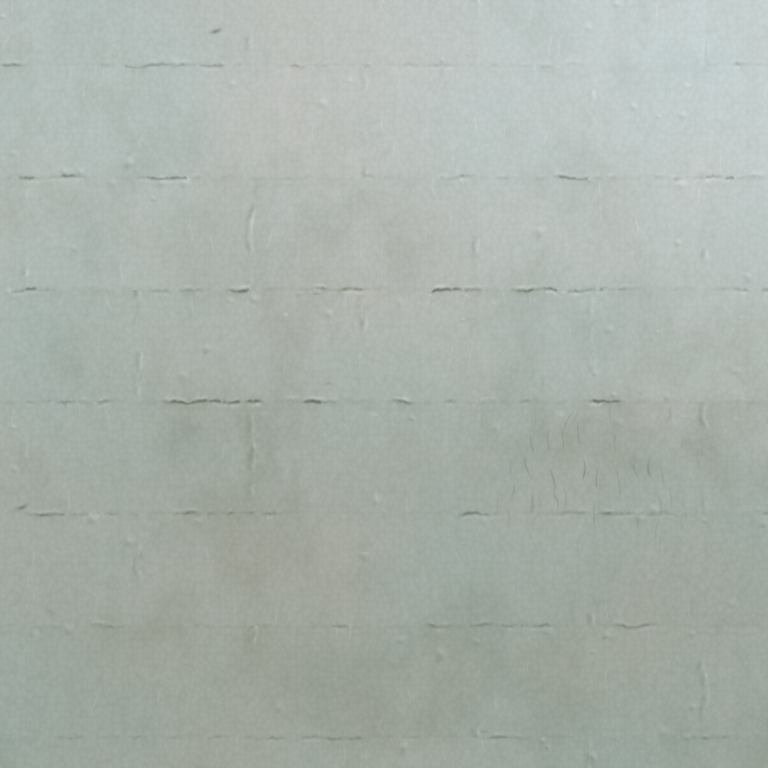
Write a Shadertoy shader that draws this texture.

```glsl
#define COURSE_HEIGHT 0.1459
#define FIRST_JOINT 0.039
#define BLOCK_WIDTH 0.295
#define BLOCK_SHIFT 0.18
#define JOINT_WIDTH 0.0024
#define JOINT_DEPTH 0.27
#define STAIN_AMOUNT 0.25
#define GRAIN_AMOUNT 0.16
#define BUMP_RADIUS 0.0048
#define SHADE_COLOR vec3(0.598, 0.629, 0.588)
#define LIGHT_COLOR vec3(0.778, 0.808, 0.803)
#define CRACK_COLOR vec3(0.34, 0.37, 0.34)

vec2 hash2(vec2 p) {
    vec3 q = fract(vec3(p.xyx) * vec3(0.1031, 0.1030, 0.0973));
    q += dot(q, q.yzx + 33.33);
    return fract((q.xx + q.yz) * q.zy);
}

// Warped sine octaves, roughly -1 to 1
float layeredSines(vec2 p) {
    float sum = 0.0, amp = 0.5;
    for (int i = 0; i < 5; i++) {
        p = mat2(0.8, -0.6, 0.6, 0.8) * p * 1.65 + 2.7;
        sum += amp * sin(p.x + 1.4 * sin(p.y));
        amp *= 0.65;
    }
    return sum;
}

// Offset to the nearest cell point in xy, random cell value in z
vec3 cellular(vec2 p) {
    vec2 base = floor(p);
    vec3 nearest = vec3(9.0);
    for (int j = -1; j <= 1; j++)
    for (int i = -1; i <= 1; i++) {
        vec2 id = base + vec2(i, j);
        vec2 offset = p - id - 0.1 - 0.8 * hash2(id);
        if (dot(offset, offset) < dot(nearest.xy, nearest.xy))
            nearest = vec3(offset, hash2(id + 71.0).x);
    }
    return nearest;
}

float bell(float d, float width) {
    return exp(-d * d / (width * width));
}

void mainImage(out vec4 fragColor, in vec2 fragCoord) {
    vec2 uv = fragCoord / iResolution.xy;
    float pixel = 1.0 / iResolution.y;
    float width = max(JOINT_WIDTH, 0.7 * pixel);

    // Daylight falling from the upper right, with a paler left edge
    float height = smoothstep(0.1, 1.0, uv.y);
    float tone = 0.10 + height * (0.43 + 0.55 * uv.x) + 0.20 * exp(-uv.x * 10.0) * uv.y;

    // Grime, denser in patches across the middle
    float cloud = layeredSines(uv * vec2(7.0, 5.0));
    float mottle = layeredSines(uv * vec2(19.0, 15.0) + 8.0);
    float patches = bell(uv.x - 0.29, 0.08) * bell(uv.y - 0.43, 0.06)
                  + 0.8 * bell(uv.x - 0.78, 0.20) * bell(uv.y - 0.42, 0.07)
                  + 0.4 * bell(uv.x - 0.50, 0.07) * bell(uv.y - 0.71, 0.05);
    tone -= STAIN_AMOUNT * (0.55 * smoothstep(-0.2, 1.2, cloud + 0.7 * mottle) + patches * (0.8 + 0.6 * mottle));

    // Paint grain at two sizes and soft upright brush streaks
    vec3 grain = cellular(uv * vec2(150.0, 120.0));
    vec3 pores = cellular(uv * 75.0 + 0.015 * mottle);
    float rough = layeredSines(uv * vec2(75.0, 60.0));
    tone += GRAIN_AMOUNT * (0.45 - length(grain.xy) + 0.4 * (grain.z - 0.5) + 0.35 * (0.45 - length(pores.xy)));
    tone += 0.025 * rough + 0.02 * layeredSines(uv * vec2(60.0, 8.0));

    // Horizontal joints: ragged shadow dashes beside a lumpy lip
    float joint = round((uv.y - FIRST_JOINT) / COURSE_HEIGHT);
    float wobble = 0.0022 * layeredSines(vec2(uv.x * 45.0, joint * 5.0)) + 0.0010 * rough;
    float across = uv.y - FIRST_JOINT - joint * COURSE_HEIGHT - wobble;
    float strength = 0.35 + 0.65 * bell(joint - 3.6, 1.6);
    float dash = layeredSines(vec2(uv.x * 20.0, joint * 7.3));
    float broken = (0.1 + 0.9 * smoothstep(-0.3, 0.4, dash)) * strength * (0.7 + 0.9 * rough);
    tone -= JOINT_DEPTH * 2.0 * broken * bell(across, width);
    tone += JOINT_DEPTH * broken * bell(across - sign(mottle) * 2.0 * width, width);
    tone -= 0.10 * strength * (0.6 + 0.8 * rough) * bell(across + 0.003, 0.008);

    // Vertical joints in half bond, almost painted over
    float course = floor((uv.y - FIRST_JOINT) / COURSE_HEIGHT);
    float bond = BLOCK_SHIFT + 0.5 * BLOCK_WIDTH * mod(course + 1.0, 2.0);
    float along = (uv.x - bond) / BLOCK_WIDTH;
    float column = round(along);
    float side = (along - column) * BLOCK_WIDTH - 0.004 * layeredSines(vec2(course * 9.0 + column, uv.y * 35.0));
    float worn = smoothstep(-0.1, 0.9, layeredSines(vec2(column * 4.0 + course * 3.0, uv.y * 22.0)));
    tone += 0.28 * worn * (0.6 + rough) * (bell(side - width, width) - bell(side + 1.5 * width, 1.6 * width));
    tone += 0.07 * (hash2(vec2(floor(along), course) + 20.0).x - 0.5);

    // Paint blisters gathered near the joints, lit from above
    vec3 blister = cellular(uv * 32.0);
    vec2 bump = blister.xy / 32.0 / (BUMP_RADIUS * (0.5 + 0.8 * fract(blister.z * 37.0)));
    float raised = step(0.96 - 0.3 * strength * bell(across, 0.018), blister.z);
    tone += 0.55 * raised * dot(bump, vec2(0.4, 0.8)) * exp(-dot(bump, bump) * (1.0 + 0.5 * rough));

    // Hairline scratches, mostly on the right-hand grime
    vec3 scratch = cellular(uv * vec2(55.0, 27.0) + vec2(0.5 * mottle, 0.0));
    float hair = bell(scratch.x / 55.0, max(0.0012, 0.6 * pixel)) * smoothstep(0.5, 0.1, abs(scratch.y));
    float scratched = bell(uv.x - 0.77, 0.15) * bell(uv.y - 0.39, 0.10);
    tone += hair * (0.14 * step(0.93, scratch.z) - 0.5 * scratched * smoothstep(0.3, 1.0, scratch.z));

    // Green-grey paint with faint warm areas
    vec3 color = mix(SHADE_COLOR, LIGHT_COLOR, tone);
    float warmth = layeredSines(uv * vec2(5.0, 6.0) + 4.0) + bell(uv.x - 0.42, 0.25) - 0.5;
    color += 0.010 * warmth * vec3(1.0, -0.3, -0.5);

    // Short open cracks along the joints and rare chips
    float open = smoothstep(0.45, 0.8, dash + 0.3 * rough) * strength * bell(across, 0.8 * width);
    vec3 chip = cellular(uv * 13.0 + 5.0);
    float chipped = step(0.97, chip.z) * bell(chip.x, 0.08) * bell(chip.y - 0.3 * chip.x + 0.02 * rough, 0.035);
    color = mix(color, CRACK_COLOR, clamp(0.5 * open + 0.5 * chipped, 0.0, 1.0));
    fragColor = vec4(clamp(color, 0.0, 1.0), 1.0);
}
```
